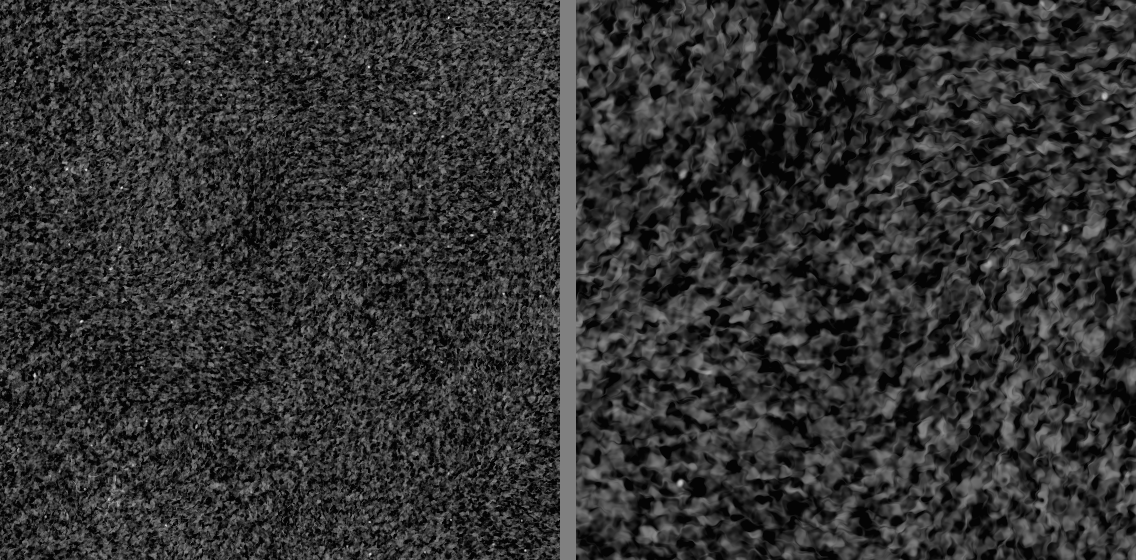
Left, the full canvas; right, a detail of the centre.
Reproduce this texture procedurally as a Shadertoy shader.

```glsl
const float GRAIN_CELLS = 172.0;   // oriented grain cells across the canvas
const float FINE_CELLS = 310.0;    // fine grit cells across the canvas
const float FLECK_CELLS = 22.0;    // cells that may hold one bright fleck
const float RAGGED_CELLS = 230.0;  // scale of the ragged grain outlines
const float RAGGEDNESS = 0.9;      // outline shift in grain cells
const float MID_GRAY = 0.194;
const float GRAY_SPREAD = 0.146;   // standard deviation of the gray level
const float TAIL_LIMIT = 0.1;      // compresses extreme light and dark
const float DARKEST = 0.015;
const float GRAIN_SHARE = 0.88;
const float FINE_SHARE = 0.38;
const float CLOUD_SHARE = 0.18;
const float MAIN_ANGLE = 0.6;
const float ANGLE_SWING = 2.2;
const float FLECK_CHANCE = 0.22;
const float FLECK_RADIUS = 0.0034;
const float VEIN_GLOW = 0.22;
const float NOISE_SD = 0.2145;     // standard deviation of value noise
const float GRAIN_SD = 1.02;       // grain deviation after width scaling

float hash(vec2 p) {
    return fract(sin(dot(p, vec2(127.1, 311.7))) * 43758.5453);
}

vec2 hash2(vec2 p) {
    return vec2(hash(p), hash(p + vec2(41.3, 17.9)));
}

float noise(vec2 p) {
    vec2 cell = floor(p);
    vec2 f = fract(p);
    f = f * f * (3.0 - 2.0 * f);
    float low = mix(hash(cell), hash(cell + vec2(1.0, 0.0)), f.x);
    float high = mix(hash(cell + vec2(0.0, 1.0)), hash(cell + 1.0), f.x);
    return mix(low, high, f.y);
}

// Value noise with mean zero and unit deviation
float unitNoise(vec2 p) {
    return (noise(p) - 0.5) / NOISE_SD;
}

vec2 alongAxis(vec2 d, float angle) {
    float c = cos(angle), s = sin(angle);
    return vec2(c * d.x + s * d.y, c * d.y - s * d.x);
}

float flowAngle(vec2 uv) {
    return MAIN_ANGLE + ANGLE_SWING * (noise(uv * 8.0 + 5.3) - 0.5);
}

// Light and dark ragged strokes that follow the local flow
float grain(vec2 uv) {
    vec2 ragged = alongAxis(uv, 0.5) * RAGGED_CELLS;
    vec2 shift = vec2(noise(ragged), noise(ragged + 91.0)) - 0.5;
    vec2 p = uv * GRAIN_CELLS + RAGGEDNESS * shift;
    vec2 base = floor(p);
    float sum = 0.0;
    for (int y = -1; y <= 1; y++) {
        for (int x = -1; x <= 1; x++) {
            vec2 cell = base + vec2(x, y);
            vec2 home = (cell + 0.5) / GRAIN_CELLS;
            float angle = flowAngle(home);
            float slimness = noise(home * 12.0 + 31.0);
            for (int k = 0; k < 2; k++) {
                vec2 seed = cell + 53.7 * float(k);
                vec2 d = p - cell - hash2(seed);
                float turn = 1.2 * (hash(seed + 7.7) - 0.5);
                float width = mix(0.32, 0.85, mix(slimness, hash(seed + 37.3), 0.4));
                d = alongAxis(d, angle + turn);
                d.y /= width;
                float stroke = smoothstep(0.0, 0.8, 1.0 - dot(d, d));
                float tone = 2.0 * hash(seed + 23.1) - 1.0;
                sum += tone * stroke / sqrt(width);
            }
        }
    }
    return sum / GRAIN_SD;
}

// Broad mottling, each octave turned to hide its lattice
float clouds(vec2 uv) {
    return 0.55 * unitNoise(alongAxis(uv, 0.4) * 5.0 + 2.7)
         + 0.6 * unitNoise(alongAxis(uv, 1.0) * 12.0 + 13.1)
         + 0.55 * unitNoise(alongAxis(uv, 0.7) * 31.0 + 47.9);
}

// Sparse bright specks, some drawn out along the flow
float flecks(vec2 uv) {
    vec2 p = uv * FLECK_CELLS;
    vec2 cell = floor(p);
    vec2 center = cell + mix(vec2(0.2), vec2(0.8), hash2(cell + 3.9));
    vec2 d = alongAxis((p - center) / FLECK_CELLS, flowAngle(center / FLECK_CELLS));
    d.x /= mix(0.8, 2.2, pow(hash(cell + 61.0), 3.0));
    float present = step(hash(cell + 19.4), FLECK_CHANCE);
    float strength = mix(0.2, 0.6, hash(cell + 29.2));
    return present * strength * (1.0 - smoothstep(0.2, 1.0, length(d) / FLECK_RADIUS));
}

// Pale broken cracks inside a few patches
float veins(vec2 uv) {
    vec2 warp = vec2(noise(uv * 60.0), noise(uv * 60.0 + 71.0)) * 0.014;
    float ridge = abs(noise((uv + warp) * 34.0) - 0.5);
    float line = 1.0 - smoothstep(0.01, 0.06, ridge);
    float patchMask = smoothstep(0.8, 0.92, noise(uv * 9.0 + 83.0));
    return line * patchMask * smoothstep(0.3, 0.7, noise(uv * 110.0));
}

void mainImage(out vec4 fragColor, in vec2 fragCoord) {
    vec2 uv = fragCoord / iResolution.y;
    float relief = GRAIN_SHARE * grain(uv)
                 + FINE_SHARE * unitNoise(alongAxis(uv, 0.6) * FINE_CELLS + 11.0)
                 + CLOUD_SHARE * clouds(uv);
    relief /= sqrt(1.0 + TAIL_LIMIT * relief * relief);
    float gray = max(MID_GRAY + GRAY_SPREAD * relief, DARKEST);
    gray += flecks(uv) + VEIN_GLOW * veins(uv);
    fragColor = vec4(vec3(min(gray, 1.0)), 1.0);
}
```
